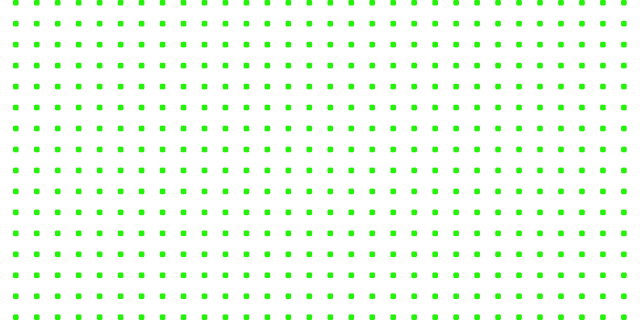
Write a Shadertoy shader that draws this pattern.

```glsl
// Signed distance to a square with rounded corners
float roundedSquare(vec2 p, float halfSide, float radius) {
    vec2 q = abs(p) - halfSide + radius;
    return length(max(q, 0.0)) + min(max(q.x, q.y), 0.0) - radius;
}

void mainImage(out vec4 fragColor, in vec2 fragCoord) {
    vec2 uv = fragCoord / iResolution.y;
    float pixel = 1.0 / iResolution.y;

    // Grid of 30 by 16 dots, measured from the centre of the lower left dot
    float pitch = 0.06553;
    vec2 cell = (uv - vec2(0.0493, 0.0087)) / pitch;
    vec2 local = (fract(cell + 0.5) - 0.5) * pitch;

    // Antialiased dot on white
    float dist = roundedSquare(local, 0.0088, 0.005);
    float coverage = clamp(0.5 - dist / pixel, 0.0, 1.0);
    vec3 green = vec3(0.14, 0.95, 0.03);
    fragColor = vec4(mix(vec3(1.0), green, coverage), 1.0);
}
```
